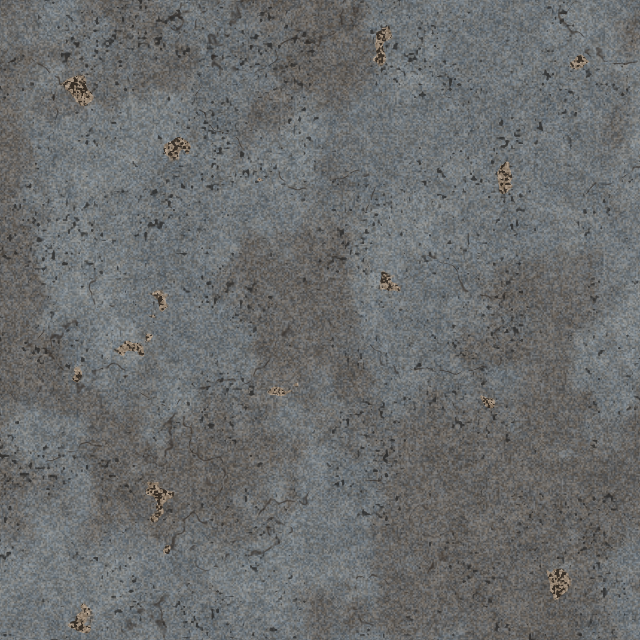
Give the GLSL for this texture, as a three.js fragment shader.

```glsl
#define STAIN_SCALE vec2(6.0, 4.2)
#define GRAIN_SCALE 430.0
#define GRAIN_CONTRAST 0.175
#define PIT_SCALE 250.0
#define CRACK_WIDTH 0.010
#define CHIP_CELLS 6.0
#define CHIP_CHANCE 0.55
#define SLATE vec3(0.430, 0.449, 0.460)
#define PALE_SLATE vec3(0.474, 0.494, 0.503)
#define UMBER vec3(0.396, 0.388, 0.378)
#define SOOT vec3(0.140, 0.138, 0.135)
#define SAND vec3(0.610, 0.535, 0.455)

varying vec2 vUv;

float hash(vec2 p) {
  vec3 q = fract(p.xyx * 0.1031);
  q += dot(q, q.yzx + 33.33);
  return fract((q.x + q.y) * q.z);
}

float noise(vec2 p) {
  vec2 cell = floor(p);
  vec2 f = fract(p);
  f = f * f * (3.0 - 2.0 * f);
  float low = mix(hash(cell), hash(cell + vec2(1.0, 0.0)), f.x);
  float high = mix(hash(cell + vec2(0.0, 1.0)), hash(cell + 1.0), f.x);
  return mix(low, high, f.y);
}

float fbm(vec2 p) {
  float sum = 0.0;
  float weight = 0.5;
  for (int i = 0; i < 5; i++) {
    sum += weight * noise(p);
    p = mat2(0.8, 0.6, -0.6, 0.8) * p * 2.03 + 17.3;
    weight *= 0.5;
  }
  return sum / 0.96875;
}

// Signed distance to the nearest of the scattered, ragged chips
float chipDistance(vec2 uv) {
  vec2 warp = vec2(noise(uv * 38.0 + 5.0), noise(uv * 38.0 + 71.0)) - 0.5;
  vec2 fray = vec2(noise(uv * 130.0 + 9.0), noise(uv * 130.0 + 43.0)) - 0.5;
  vec2 p = uv + 0.034 * warp + 0.010 * fray;
  vec2 home = floor(uv * CHIP_CELLS);
  float nearest = 1.0;
  for (int y = -1; y <= 1; y++) {
    for (int x = -1; x <= 1; x++) {
      vec2 cell = home + vec2(float(x), float(y));
      vec2 jitter = vec2(hash(cell + 3.7), hash(cell + 58.1));
      vec2 center = (cell + 0.15 + 0.7 * jitter) / CHIP_CELLS;
      float angle = 6.2832 * hash(cell + 91.3);
      float c = cos(angle);
      float s = sin(angle);
      vec2 q = mat2(c, s, -s, c) * (p - center);
      q.y *= 1.0 + 0.9 * hash(cell + 24.9);
      float radius = mix(0.010, 0.025, hash(cell + 140.2));
      float present = step(hash(cell + 212.6), CHIP_CHANCE);
      nearest = min(nearest, mix(1.0, length(q) - radius, present));
    }
  }
  return nearest;
}

// Broken hairlines along the middle contour of a noise field
float crackMask(vec2 uv) {
  float line = abs(fbm(uv * 6.0 + 33.0) - 0.5);
  float region = smoothstep(0.46, 0.60, fbm(uv * 7.0 + 81.0));
  float gaps = smoothstep(0.30, 0.65, noise(uv * 110.0));
  return (1.0 - smoothstep(0.0, CRACK_WIDTH, line)) * region * gaps;
}

// Tiny dark pits everywhere, denser in loose clusters
float pitMask(vec2 uv) {
  float cluster = fbm(uv * 15.0 + 120.0);
  float limit = mix(0.82, 0.60, smoothstep(0.28, 0.76, cluster));
  float pits = 0.55 * noise(uv * PIT_SCALE) + 0.45 * noise(uv * PIT_SCALE * 0.53 + 7.0);
  return smoothstep(limit, limit + 0.22, pits);
}

void main() {
  vec2 uv = vUv;

  // Broad slate and umber staining, mottled by smaller clouds
  float stain = fbm(uv * STAIN_SCALE + 12.0);
  stain += 0.32 * (fbm(uv * 24.0 + 50.0) - 0.5);
  vec3 color = mix(SLATE, PALE_SLATE, smoothstep(0.42, 0.74, fbm(uv * 11.0 + 64.0)));
  color = mix(UMBER, color, smoothstep(0.35, 0.54, stain));
  color += 0.10 * (fbm(uv * 48.0 + 150.0) - 0.5);

  // Fine grain with cool and warm flecks
  float fine = noise(uv * GRAIN_SCALE) - 0.5;
  float coarse = noise(uv * GRAIN_SCALE * 0.47 + 19.0) - 0.5;
  float fleck = noise(uv * GRAIN_SCALE * 0.71 + 230.0) - 0.5;
  float grain = GRAIN_CONTRAST * (fine + 0.35 * coarse);
  color += grain + fleck * vec3(-0.045, 0.0, 0.050);

  // Pits and cracks
  color = mix(color, SOOT, 0.75 * pitMask(uv));
  color = mix(color, SOOT + vec3(0.05, 0.02, 0.0), 0.60 * crackMask(uv));

  // Chips exposing sandy aggregate, darkest toward the core
  float chip = chipDistance(uv);
  float pebbles = 0.5 * noise(uv * 250.0 + 31.0) + 0.5 * noise(uv * 410.0 + 77.0);
  float core = 1.0 - smoothstep(-0.014, 0.0, chip);
  float hollow = 1.0 - smoothstep(0.28, 0.50, pebbles - 0.09 * core);
  vec3 aggregate = mix(SAND + 1.5 * grain, vec3(0.19, 0.155, 0.12), hollow);
  color = mix(color, aggregate, 0.88 * (1.0 - smoothstep(-0.003, 0.001, chip)));

  gl_FragColor = vec4(clamp(color, 0.0, 1.0), 1.0);
}
```
